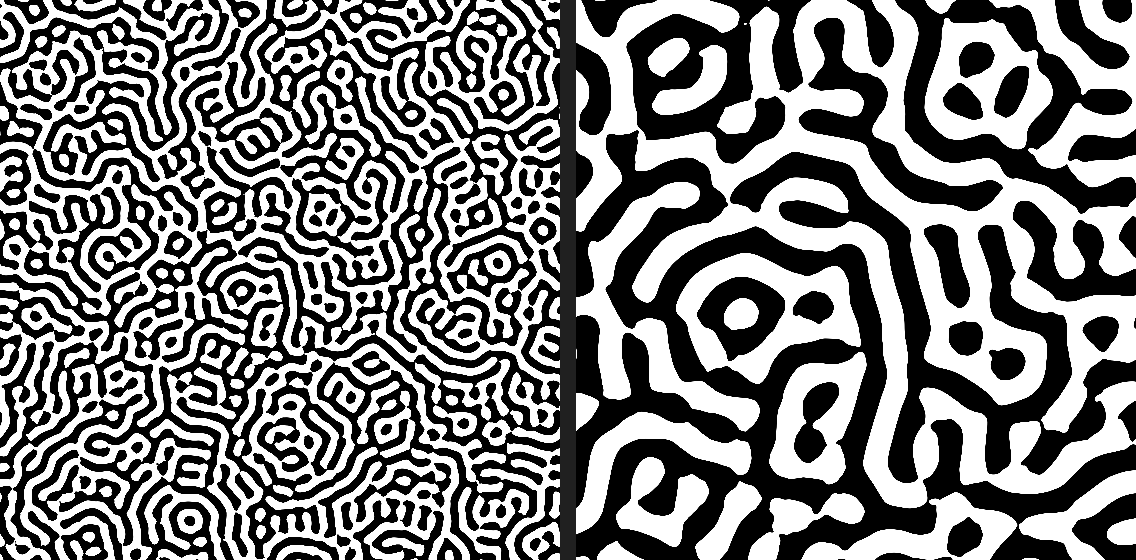
Left, the full canvas; right, a detail of the centre.
This pattern is drawn by a Shadertoy shader. Its source:

```glsl
// Seamless black and white labyrinth of even, winding stripes.

const float TAU = 6.2831853;
const float STRIPES = 37.0;  // stripe periods per canvas
const int WAVES = 24;
const int PROBES = 56;       // samples around each point
const int ORIENTATIONS = 8;  // directions of the stripe filter

float hash(float n) {
    return fract(sin(n * 12.9898 + 4.137) * 4375.853);
}

vec2 unitVector(float angle) {
    return vec2(cos(angle), sin(angle));
}

void mainImage(out vec4 fragColor, in vec2 fragCoord) {
    vec2 uv = fragCoord / iResolution.xy;

    // Plane waves with whole-number frequencies, all near one wavelength.
    vec3 waves[WAVES]; // frequency in xy, phase at this point in z
    for (int w = 0; w < WAVES; w++) {
        float id = float(w);
        float angle = 0.5 * TAU * (id + hash(id)) / float(WAVES);
        float radius = STRIPES * mix(0.96, 1.04, hash(id + 71.0));
        vec2 k = round(radius * unitVector(angle));
        waves[w] = vec3(k, TAU * fract(dot(k, uv) + hash(id + 137.0)));
    }

    vec2 axes[ORIENTATIONS];
    vec2 responses[ORIENTATIONS];
    for (int m = 0; m < ORIENTATIONS; m++) {
        axes[m] = TAU * unitVector(0.5 * TAU * (float(m) + 0.5) / float(ORIENTATIONS));
        responses[m] = vec2(0.0);
    }

    // Filter the evened-out waves along each orientation, over a spiral.
    for (int i = 0; i < PROBES; i++) {
        float area = (float(i) + 0.5) / float(PROBES);
        vec2 offset = 1.2 * sqrt(area) * unitVector(2.399963 * float(i)); // in periods
        float height = 0.0;
        vec2 gradient = vec2(0.0);
        for (int w = 0; w < WAVES; w++) {
            vec2 heading = waves[w].xy / STRIPES;
            vec2 swing = unitVector(waves[w].z + TAU * dot(heading, offset));
            height += swing.x;
            gradient += swing.y * heading;
        }
        float evened = height * inversesqrt(height * height + dot(gradient, gradient) + 1.0);
        float weight = exp(-2.4 * area) * evened;
        for (int m = 0; m < ORIENTATIONS; m++) {
            responses[m] += weight * unitVector(dot(axes[m], offset));
        }
    }

    // The strongest orientations win, which joins spots into stripes.
    float field = 0.0;
    for (int m = 0; m < ORIENTATIONS; m++) {
        field += responses[m].x * dot(responses[m], responses[m]);
    }

    // Crisp edge, smoothed within a pixel.
    float slope = max(length(vec2(dFdx(field), dFdy(field))), 1e-4);
    fragColor = vec4(vec3(smoothstep(-0.15, 0.15, field / slope)), 1.0);
}
```
